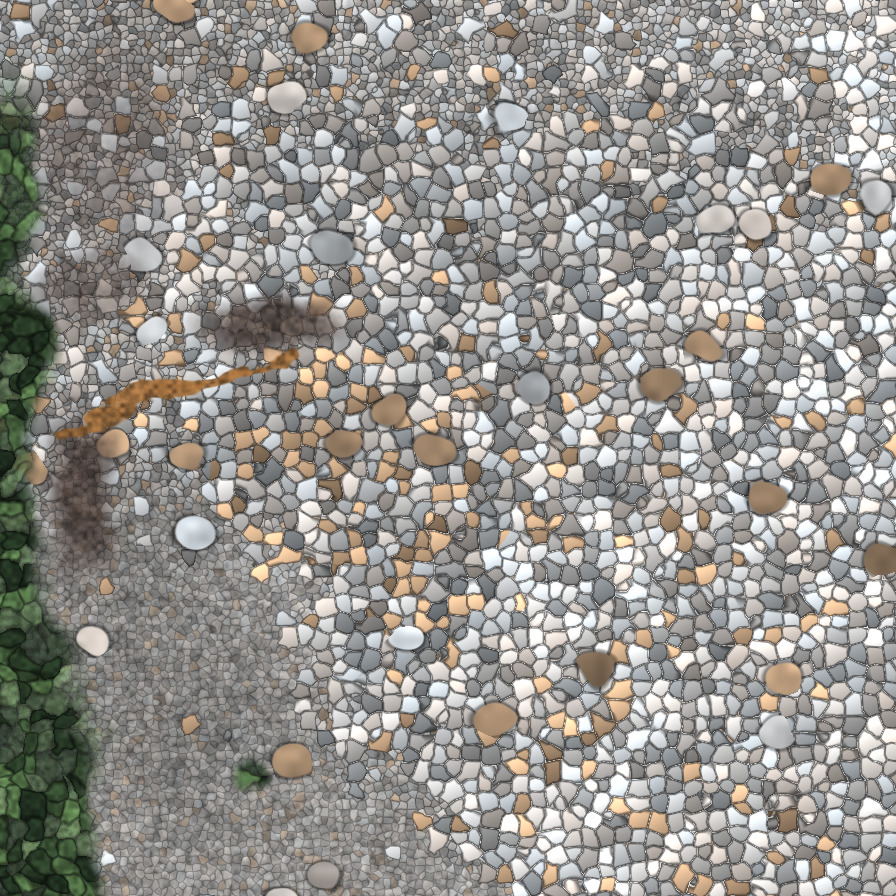
Reproduce this texture procedurally as a three.js fragment shader.

```glsl
// Weathered gravel ground: angular cellular stones over fine grit and bare soil,
// with a leafy verge on the left, damp earth stains and a few dry twigs.
// Every layer is a jittered cell pattern, blended by noisy region masks.
varying vec2 vUv;

float hash(vec2 p) {
  return fract(sin(dot(p, vec2(127.1, 311.7))) * 43758.5453);
}

float noise(vec2 p) {
  vec2 i = floor(p), f = fract(p);
  f = f * f * (3.0 - 2.0 * f);
  return mix(mix(hash(i), hash(i + vec2(1.0, 0.0)), f.x),
             mix(hash(i + vec2(0.0, 1.0)), hash(i + 1.0), f.x), f.y);
}

float fbm(vec2 p) {
  float sum = 0.0, amp = 0.5;
  for (int i = 0; i < 4; i++) {
    sum += amp * noise(p);
    p = p * 2.03 + 17.3;
    amp *= 0.5;
  }
  return sum;
}

// Angular cells: xy = offset from stone centre, z = distance to gap, w = stone id
vec4 stones(vec2 p) {
  vec2 base = floor(p), nearest = vec2(0.0);
  float first = 9.0, second = 9.0, id = 0.0;
  for (int y = -1; y <= 1; y++) {
    for (int x = -1; x <= 1; x++) {
      vec2 cell = base + vec2(x, y);
      float h = hash(cell), turn = h * 6.283;
      vec2 jitter = vec2(hash(cell + 31.7), hash(cell + 57.1));
      vec2 d = p - cell - 0.1 - 0.8 * jitter;
      vec2 q = abs(mat2(cos(turn), sin(turn), -sin(turn), cos(turn)) * d);
      q.x *= 0.8 + 0.4 * jitter.y;
      float r = mix(length(q), max(q.x, q.y), 0.6) * (0.8 + 0.5 * jitter.x);
      if (r < first) {
        second = first;
        first = r;
        nearest = d;
        id = h;
      } else {
        second = min(second, r);
      }
    }
  }
  return vec4(nearest, second - first, id);
}

// Mostly pale grey, some cool or rosy, and a share of ochre
vec3 stoneColor(float id, float ochre) {
  float tone = mix(0.47, 0.95, pow(fract(id * 17.3), 0.8));
  vec3 tint = mix(vec3(0.96, 1.0, 1.03), vec3(1.04, 0.99, 0.95), fract(id * 41.7));
  float warm = step(1.0 - ochre, fract(id * 71.9));
  return tone * mix(tint, vec3(1.08, 0.9, 0.72), warm);
}

vec3 shadeStone(vec4 s, float ochre) {
  float light = 1.0 + 0.22 * dot(s.xy, vec2(-0.4, 0.9));
  return stoneColor(s.w, ochre) * light * mix(0.4, 1.0, smoothstep(0.0, 0.26, s.z));
}

float blob(vec2 p, vec2 center, vec2 size) {
  return smoothstep(1.2, 0.4, length((p - center) / size));
}

float segment(vec2 p, vec2 a, vec2 b) {
  vec2 ab = b - a;
  return length(p - a - ab * clamp(dot(p - a, ab) / dot(ab, ab), 0.0, 1.0));
}

// How bare the ground is: packed soil at lower left, thin cover along the top
float bareness(vec2 p) {
  float rough = fbm(p * 11.0) - 0.47;
  float slope = dot(p, vec2(0.8, 0.6)) - 0.44 + 0.2 * rough;
  float soil = smoothstep(0.05, -0.05, slope) * smoothstep(0.48, 0.4, p.y + 0.2 * rough);
  float top = 0.75 * smoothstep(0.72, 0.98, p.y + 0.4 * rough);
  float left = 0.65 * smoothstep(0.3, 0.08, p.x + 0.4 * rough);
  return max(soil, max(top, left));
}

void main() {
  vec2 p = vUv;
  vec2 warped = p + 0.05 * (vec2(fbm(p * 18.0), fbm(p * 18.0 + 40.0)) - 0.47);
  float broad = fbm(p * 6.0 + 9.0), grain = noise(p * 190.0);
  float ochre = 0.06 + 0.22 * blob(p, vec2(0.42, 0.46), vec2(0.28, 0.22));

  // Grit, dulled to packed soil where the ground is bare
  float bare = bareness(p);
  float packed = bare * smoothstep(0.5, 0.4, p.y);
  vec3 grit = shadeStone(stones(p * 112.0), 0.05);
  vec3 color = mix(grit * 0.96, vec3(0.53, 0.52, 0.51) * (0.7 + 0.6 * grain), 0.3 + 0.35 * packed);

  // Gravel, kept whole by testing the ground under each stone's centre
  vec4 s = stones(p * 54.0);
  float kept = step(bareness(p - s.xy / 54.0) * 1.05, fract(s.w * 29.3) + 0.08);
  color = mix(color, shadeStone(s, ochre), kept * smoothstep(0.0, 0.06, s.z));
  color *= 0.85 + 0.3 * broad + 0.1 * smoothstep(0.3, 0.9, p.x - 0.4 * p.y + 0.2);

  // Scattered larger stones
  vec4 big = stones(p * 17.0 + 3.0);
  float body = length(big.xy * vec2(1.0, 1.2)) + 0.25 * (noise(p * 45.0) - 0.5);
  float chosen = step(0.87, fract(big.w * 13.7));
  color *= 1.0 - 0.4 * chosen * smoothstep(0.46, 0.36, body);
  vec3 face = stoneColor(big.w, 0.5) * (0.85 + 0.25 * noise(p * 70.0) + 0.2 * big.y);
  color = mix(color, face, chosen * smoothstep(0.37, 0.31, body));

  // Damp earth stains
  float damp = max(blob(warped, vec2(0.31, 0.64), vec2(0.09, 0.04)),
                   blob(warped, vec2(0.09, 0.45), vec2(0.04, 0.1)));
  damp = max(damp, 0.55 * blob(warped, vec2(0.1, 0.68), vec2(0.08, 0.05)));
  damp = max(damp, 0.45 * blob(warped, vec2(0.12, 0.83), vec2(0.1, 0.14)));
  color = mix(color, vec3(0.27, 0.22, 0.2) * (0.6 + 0.8 * grain), 0.8 * damp);

  // Dry twigs
  for (int i = 0; i < 3; i++) {
    float k = float(i);
    float d = segment(warped, vec2(0.07 + 0.03 * k, 0.51 + 0.02 * k), vec2(0.33 - 0.05 * k, 0.6 - 0.012 * k));
    color = mix(color, vec3(0.62, 0.42, 0.22) * (0.6 + 0.6 * grain), 0.9 * smoothstep(0.007, 0.003, d));
  }

  // Leafy verge and one small tuft
  vec4 leaf = stones(warped * 46.0 + 11.0);
  float reach = mix(0.12, 0.03, smoothstep(0.05, 0.5, p.y)) + 0.03 * blob(p, vec2(0.05, 0.6), vec2(0.2, 0.08));
  float verge = smoothstep(0.015, -0.015, warped.x - reach + 0.09 * (broad - 0.47)) * smoothstep(0.95, 0.82, p.y);
  verge = max(verge, blob(warped, vec2(0.285, 0.13), vec2(0.022)));
  vec3 green = mix(vec3(0.12, 0.18, 0.12), vec3(0.37, 0.5, 0.31), pow(fract(leaf.w * 23.1), 1.8));
  green *= (0.7 + 0.5 * grain) * mix(0.55, 1.1, smoothstep(0.0, 0.3, leaf.z));
  color = mix(color, green, verge * (0.8 + 0.2 * step(0.3, leaf.w)));

  gl_FragColor = vec4(clamp(color, 0.0, 1.0), 1.0);
}
```
